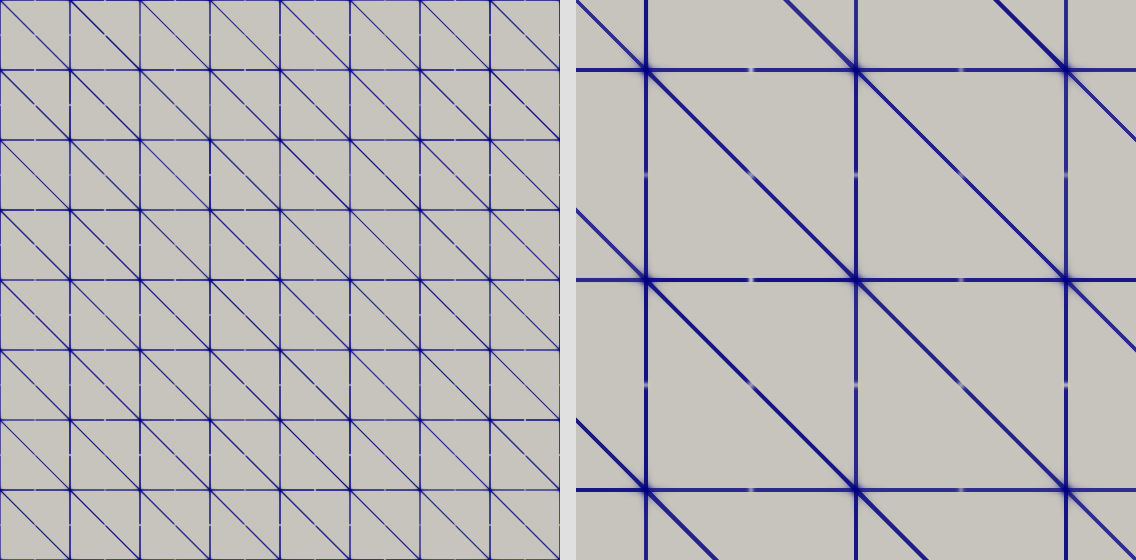
Left: the whole. Right: its middle third, enlarged.
This pattern is drawn by a WebGL 1 fragment shader. Its source:

```glsl
precision highp float;

// An 8 by 8 grid of warm grey squares, each split by a falling diagonal.
// Every edge is a thin navy stroke, found by its distance to the nearest line;
// it swells softly at the nodes and has a tiny pale break at its middle.

uniform vec2 u_resolution;

float hash(vec2 p) {
  vec3 q = fract(vec3(p.xyx) * vec3(0.1031, 0.1030, 0.0973));
  q += dot(q, q.yzx + 33.33);
  return fract((q.x + q.y) * q.z);
}

// Ink (x) and pale break (y) of one edge; all lengths in cells.
// dist: distance to the line, along: 0 to 1 from node to node.
vec2 edgeStroke(float dist, float along, vec2 id, float pixel) {
  float wear = hash(id);
  float fromMiddle = abs(along - 0.5);
  float nearNode = pow(2.0 * fromMiddle, 10.0);

  // Thin core with slight variation of width and strength
  float halfWidth = mix(0.0085, 0.0105, wear) + 0.002 * nearNode;
  float soft = 0.42 * pixel;
  float core = 1.0 - smoothstep(halfWidth - soft, halfWidth + soft, dist);
  core *= mix(0.76, 0.92, hash(id + 17.0));

  // Soft wedge of ink that widens towards the nodes
  float wedge = 0.5 * nearNode * exp(-pow(dist / 0.022, 2.0));

  // Small break at the middle of the edge
  float gap = exp(-pow(fromMiddle / 0.014, 2.0));
  float ink = max(core, wedge) * (1.0 - mix(0.45, 0.9, wear) * gap);
  float pale = gap * exp(-pow(dist / 0.014, 2.0)) * wear;
  return vec2(ink, pale);
}

void main() {
  const float cells = 8.0;
  vec2 p = gl_FragCoord.xy / u_resolution * cells;
  float pixel = cells / min(u_resolution.x, u_resolution.y);

  // Nearest horizontal, vertical and diagonal line
  vec2 line = floor(p + 0.5);
  vec2 offset = abs(p - line);
  float diagonal = floor(p.x + p.y + 0.5);
  float diagonalDist = abs(p.x + p.y - diagonal) * 0.7071;
  float diagonalPos = 0.5 * (p.x - p.y + diagonal);

  vec2 h = edgeStroke(offset.y, fract(p.x), vec2(floor(p.x), line.y) + 3.0, pixel);
  vec2 v = edgeStroke(offset.x, fract(p.y), vec2(line.x, floor(p.y)) + 41.0, pixel);
  vec2 d = edgeStroke(diagonalDist, fract(diagonalPos),
                      vec2(floor(diagonalPos), diagonal) + 83.0, pixel);

  // Overlapping strokes darken the nodes
  vec2 clear = (1.0 - h) * (1.0 - v) * (1.0 - d);
  vec3 color = mix(vec3(0.78, 0.77, 0.74), vec3(0.88, 0.87, 0.85), 1.0 - clear.y);
  color = mix(color, vec3(0.0, 0.0, 0.5), 1.0 - clear.x);
  gl_FragColor = vec4(color, 1.0);
}
```
